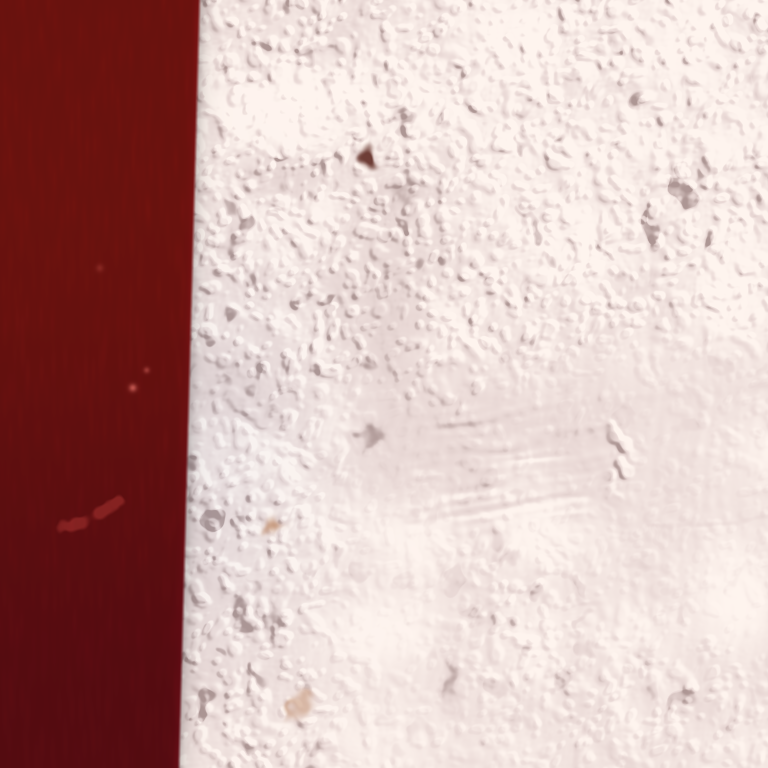
Reproduce this texture procedurally as a Shadertoy shader.

```glsl
// Rough whitewashed plaster wall beside a dark red painted board.
#define EDGE_BOTTOM 0.233
#define EDGE_LEAN 0.027
#define RELIEF 1.1
#define LIGHT_STEP vec2(0.0045, 0.0035)
#define WHITE vec3(0.995, 0.955, 0.932)
#define PLASTER vec3(0.915, 0.850, 0.838)
#define SHADE vec3(0.68, 0.59, 0.58)
#define RED_TOP vec3(0.415, 0.070, 0.054)
#define RED_LOW vec3(0.335, 0.045, 0.065)
#define OCHRE vec3(0.72, 0.50, 0.36)
#define HOLE vec3(0.43, 0.24, 0.21)

vec3 hash3(vec2 cell) {
    vec3 q = fract(cell.xyx * vec3(0.1031, 0.1030, 0.0973));
    q += dot(q, q.yxz + 33.33);
    return fract((q.xxy + q.yzz) * q.zyx);
}

// Soft cellular noise: one rounded lump of random height per cell.
float lumps(vec2 p) {
    vec2 cell = floor(p), f = p - cell;
    float sum = 0.0;
    for (int j = -1; j <= 1; j++)
    for (int i = -1; i <= 1; i++) {
        vec2 o = vec2(i, j);
        vec3 h = hash3(cell + o);
        vec2 d = o + 0.15 + 0.7 * h.xy - f;
        sum += h.z * exp(-6.0 * dot(d, d));
    }
    return sum;
}

// Elliptical soft spot, 1 at its centre.
float spot(vec2 p, vec2 centre, vec2 radius) {
    vec2 d = (p - centre) / radius;
    return exp(-dot(d, d));
}

// Soft line from a to b.
float stroke(vec2 p, vec2 a, vec2 b, float width) {
    vec2 ab = b - a;
    float k = clamp(dot(p - a, ab) / dot(ab, ab), 0.0, 1.0);
    float d = length(p - a - ab * k) / width;
    return exp(-d * d);
}

// Lumpy above and at the lower left, trowelled flat at the lower right.
float roughness(vec2 p) {
    float upper = smoothstep(0.47, 0.60, p.y - 0.04 * sin(9.0 * p.x));
    float left = 1.0 - smoothstep(0.34, 0.52, p.x);
    float crumbs = spot(p, vec2(0.67, 0.22), vec2(0.06, 0.10)) + spot(p, vec2(0.85, 0.08), vec2(0.17, 0.09));
    float worn = spot(p, vec2(0.49, 0.58), vec2(0.05, 0.12)) + spot(p, vec2(0.28, 0.50), vec2(0.08, 0.06));
    return clamp(0.22 + 0.75 * upper + 0.6 * left + 0.45 * crumbs - 0.45 * worn, 0.15, 1.0);
}

float height(vec2 p) {
    float rough = roughness(p);
    vec2 w = p + 0.003 * vec2(sin(61.0 * p.y + 2.0 * sin(37.0 * p.x)), sin(53.0 * p.x + 2.0 * sin(43.0 * p.y)));
    float grains = lumps(w * 44.0 + 7.0);
    float h = 0.65 * lumps(w * 18.0) + 0.50 * smoothstep(0.15, 0.75, grains);
    h += 0.32 * smoothstep(0.25, 0.75, lumps(w * 72.0 + 19.0)) + 0.06 * lumps(w * 140.0);
    h *= rough;
    // Slanted trowel ridges, broken up, and the crumbled lip at their right end.
    float along = p.y - 0.17 * (p.x - 0.65) + 0.018 * (lumps(p * vec2(7.0, 16.0)) - 0.3);
    vec2 m = smoothstep(vec2(0.52, 0.29), vec2(0.56, 0.33), p) * (1.0 - smoothstep(vec2(0.76, 0.44), vec2(0.81, 0.50), p));
    float gaps = smoothstep(0.12, 0.55, lumps(p * vec2(9.0, 28.0) + 5.0));
    h += m.x * m.y * (0.04 + 0.16 * gaps) * (sin(along * 165.0) + 0.5 * sin(along * 371.0));
    h += 0.75 * stroke(w, vec2(0.805, 0.47), vec2(0.81, 0.37), 0.014) * smoothstep(0.1, 0.6, lumps(p * 48.0));
    // Flat coats ending in ragged steps.
    float right = smoothstep(0.76, 0.88, p.x);
    float ragged = 0.010 * lumps(p * 33.0);
    h += 0.15 * right * smoothstep(-0.008, 0.008, w.y - 0.480 - 0.10 * (p.x - 0.83) - ragged);
    h += 0.13 * right * smoothstep(-0.004, 0.004, w.y - 0.310 - 0.08 * (p.x - 0.83) - ragged);
    return h;
}

vec3 wall(vec2 p) {
    float slope = height(p) - height(p + LIGHT_STEP);
    float rough = roughness(p);
    // Ragged coordinates keep every mark irregular.
    vec2 q = p + 0.022 * (vec2(lumps(p * 42.0 + 9.0), lumps(p * 42.0 + 31.0)) - 0.26);
    float tone = 0.66 + RELIEF * slope + 0.26 * (lumps(p * 8.0 + 3.0) - 0.26);
    tone += 0.12 * smoothstep(0.4, 1.0, p.y) * smoothstep(0.3, 0.7, p.x);
    // Broad grey areas and bright bulges.
    tone -= 0.28 * spot(q, vec2(0.29, 0.48), vec2(0.12, 0.08)) + 0.24 * spot(q, vec2(0.50, 0.59), vec2(0.06, 0.15));
    tone -= 0.22 * spot(q, vec2(0.64, 0.42), vec2(0.15, 0.07)) + 0.28 * spot(q, vec2(0.44, 0.93), vec2(0.04, 0.05));
    tone -= 0.20 * spot(q, vec2(0.26, 0.18), vec2(0.06, 0.22)) + 0.30 * spot(q, vec2(0.37, 0.765), vec2(0.05, 0.025));
    tone += 0.34 * spot(q, vec2(0.39, 0.86), vec2(0.08, 0.045)) + 0.20 * spot(q, vec2(0.36, 0.40), vec2(0.05, 0.04));
    // Scattered pits, then the larger ones and the cracks.
    tone -= 0.55 * rough * smoothstep(0.58, 0.95, lumps(q * vec2(29.0, 24.0) + 57.0));
    tone -= 0.45 * spot(q, vec2(0.527, 0.748), vec2(0.026, 0.018)) + 0.40 * spot(q, vec2(0.305, 0.69), vec2(0.011, 0.03));
    tone -= 0.60 * stroke(q, vec2(0.308, 0.215), vec2(0.325, 0.18), 0.009) + 0.45 * spot(q, vec2(0.588, 0.11), vec2(0.008, 0.03));
    tone -= 0.50 * spot(q, vec2(0.483, 0.435), vec2(0.015, 0.011));
    float crack = stroke(q, vec2(0.30, 0.79), vec2(0.375, 0.797), 0.005) + 0.7 * stroke(q, vec2(0.41, 0.789), vec2(0.47, 0.795), 0.006);
    tone -= 0.7 * crack * smoothstep(0.05, 0.45, lumps(p * 37.0));
    // Faint brush hairs.
    tone += 0.025 * sin(330.0 * p.x + 3.0 * sin(21.0 * p.y)) * sin(47.0 * p.x + 5.0 * p.y);
    vec3 c = mix(SHADE, PLASTER, smoothstep(-0.1, 0.48, tone));
    c = mix(c, WHITE, smoothstep(0.42, 0.88, tone));
    // Cool left side, warm upper right.
    c += vec3(-0.025, -0.005, 0.012) * spot(p, vec2(0.27, 0.40), vec2(0.15, 0.25));
    c = mix(c, OCHRE, 0.7 * spot(q, vec2(0.355, 0.312), vec2(0.010)));
    c = mix(c, OCHRE, 0.45 * stroke(q, vec2(0.378, 0.068), vec2(0.396, 0.095), 0.008));
    return mix(c, HOLE, smoothstep(0.15, 0.8, spot(q, vec2(0.482, 0.794), vec2(0.016))));
}

vec3 board(vec2 p) {
    vec3 c = mix(RED_LOW, RED_TOP, smoothstep(0.05, 0.75, p.y));
    c *= 1.0 + 0.06 * (lumps(p * vec2(120.0, 20.0)) - 0.26);
    // Paint chips, then small specks.
    float chip = stroke(p, vec2(0.083, 0.314), vec2(0.106, 0.320), 0.011) + stroke(p, vec2(0.130, 0.332), vec2(0.154, 0.347), 0.010);
    c += vec3(0.16, 0.08, 0.07) * smoothstep(0.25, 0.75, chip - 0.4 * lumps(p * 80.0));
    float speck = spot(p, vec2(0.173, 0.495), vec2(0.005)) + 0.6 * spot(p, vec2(0.191, 0.518), vec2(0.004));
    return c + vec3(0.35, 0.26, 0.24) * (speck + 0.3 * spot(p, vec2(0.130, 0.651), vec2(0.005)));
}

void mainImage(out vec4 fragColor, in vec2 fragCoord) {
    vec2 p = fragCoord / iResolution.xy;
    float side = p.x - EDGE_BOTTOM - EDGE_LEAN * p.y;
    vec3 plaster = wall(p) * (1.0 - 0.22 * exp(-max(side, 0.0) / 0.009));
    vec3 paint = board(p) + vec3(0.06, 0.0, 0.02) * exp(-abs(side) / 0.006);
    float soft = max(0.003, 1.0 / iResolution.x);
    fragColor = vec4(mix(paint, plaster, smoothstep(-soft, soft, side)), 1.0);
}
```
